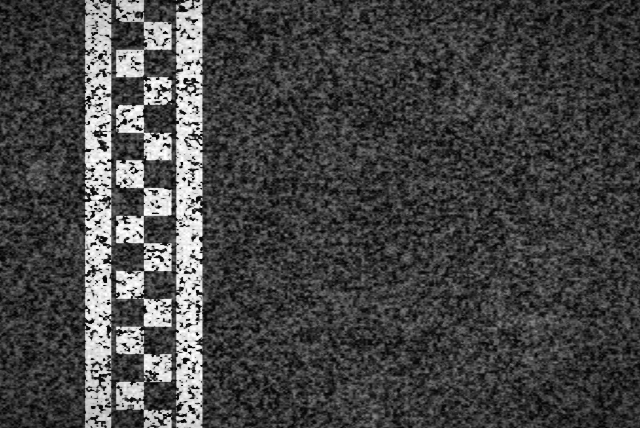
Write a WebGL 2 fragment shader that draws this texture.

```glsl
#version 300 es
precision highp float;

uniform vec2 u_resolution;
out vec4 fragColor;

const vec2 LEFT_BAND = vec2(0.199, 0.260);
const vec2 RIGHT_BAND = vec2(0.412, 0.473);
const float CHECK_LEFT = 0.2715;
const float CHECK_BASE = 0.043;
const float CHECK_SIZE = 0.0647;
const float GRAIN_FREQ = 125.0;
const float GRAIN_CONTRAST = 0.56;
const float STONE_FREQ = 42.0;
const float STONE_CHANCE = 0.17;
const float VIGNETTE = 0.30;
const vec3 ASPHALT = vec3(0.200);
const vec3 STONE = vec3(0.40);
const vec3 PAINT = vec3(0.83);
// Pale dusty patches: centre x, centre y, radius
const vec3 DUST[4] = vec3[4](
    vec3(1.11, 0.81, 0.13), vec3(1.23, 0.27, 0.20),
    vec3(0.09, 0.60, 0.07), vec3(0.85, 0.05, 0.08));
const vec3 WORN_SPOT = vec3(0.303, 0.066, 0.022);

float hash(vec2 cell) {
    uvec2 q = uvec2(ivec2(cell)) * uvec2(1597u, 3812u) + uvec2(7919u, 104729u);
    uint h = q.x * 747796u ^ q.y * 277803u;
    h = (h ^ (h >> 15)) * 739983u;
    h = (h ^ (h >> 13)) * 668265u;
    h ^= h >> 16;
    return float(h & 65535u) / 65535.0;
}

float noise(vec2 p) {
    vec2 i = floor(p);
    vec2 f = fract(p);
    f = f * f * (3.0 - 2.0 * f);
    float low = mix(hash(i), hash(i + vec2(1, 0)), f.x);
    float high = mix(hash(i + vec2(0, 1)), hash(i + vec2(1, 1)), f.x);
    return mix(low, high, f.y);
}

float fbm(vec2 p) {
    float sum = 0.0;
    float amp = 0.5;
    for (int i = 0; i < 4; i++) {
        sum += amp * noise(p);
        p = p * 2.03 + 17.3;
        amp *= 0.5;
    }
    return sum / 0.9375;
}

// Smooth interval from range.x to range.y
float band(float x, vec2 range, float aa) {
    return smoothstep(-aa, aa, x - range.x) * smoothstep(-aa, aa, range.y - x);
}

// Scattered angular pebbles, one candidate per jittered cell
float pebbles(vec2 p, float freq, float aa) {
    vec2 cell = floor(p * freq);
    vec2 jitter = vec2(hash(cell + 11.0), hash(cell + 53.0));
    vec2 d = fract(p * freq) - mix(vec2(0.3), vec2(0.7), jitter);
    float radius = mix(0.12, 0.27, hash(cell + 97.0));
    d += 0.14 * (vec2(noise(p * freq * 4.0), noise(p * freq * 4.0 + 31.0)) - 0.5);
    float edge = length(d * vec2(0.85, 1.1)) - radius;
    float present = step(hash(cell + 151.0), STONE_CHANCE);
    return present * (1.0 - smoothstep(-aa * freq, aa * freq, edge));
}

// Two solid side bands and a two-column checker between them
float markings(vec2 p, float aa) {
    float mask = max(band(p.x, LEFT_BAND, aa), band(p.x, RIGHT_BAND, aa));
    float row = (p.y - CHECK_BASE) / CHECK_SIZE;
    float toEdge = (0.5 - abs(fract(row) - 0.5)) * CHECK_SIZE;
    float even = 1.0 - mod(floor(row), 2.0);
    float evenRow = mix(0.5, even, smoothstep(0.0, aa, toEdge) * 0.5 + 0.5);
    float middle = CHECK_LEFT + CHECK_SIZE;
    float first = band(p.x, vec2(CHECK_LEFT, middle), aa) * evenRow;
    float second = band(p.x, vec2(middle, middle + CHECK_SIZE), aa) * (1.0 - evenRow);
    return max(mask, max(first, second));
}

void main() {
    vec2 p = gl_FragCoord.xy / u_resolution.y;
    float aa = 0.75 / u_resolution.y;

    // Gritty aggregate, slightly stretched sideways
    vec2 g = p * vec2(0.85, 1.1) * GRAIN_FREQ;
    float grain = 0.58 * noise(g) + 0.42 * noise(g * 1.9 + 41.0);
    float mottling = fbm(p * 9.0) - 0.5;
    vec3 road = ASPHALT * (1.0 + 0.35 * mottling) + (grain - 0.5) * GRAIN_CONTRAST;

    // Light stones and dark pits
    for (int i = 0; i < 3; i++) {
        float freq = STONE_FREQ * (1.0 + 0.55 * float(i));
        vec2 shift = vec2(3.7, 5.3) * float(i);
        float stone = pebbles(p + shift, freq, aa);
        road = mix(road, STONE * (0.55 + 0.7 * grain), 0.55 * stone);
        float pit = pebbles(p + shift + 9.1, freq, aa);
        road = mix(road, vec3(0.07), 0.55 * pit);
    }

    // Dust lies unevenly inside soft patches
    for (int i = 0; i < 4; i++) {
        float falloff = exp(-2.0 * dot(p - DUST[i].xy, p - DUST[i].xy) / (DUST[i].z * DUST[i].z));
        road += 0.12 * falloff * smoothstep(0.35, 0.7, fbm(p * 24.0));
    }

    // Paint flakes off the low grain
    float worn = 1.0 - smoothstep(0.3, 1.0, length(p - WORN_SPOT.xy) / WORN_SPOT.z);
    float level = grain + 0.22 * (fbm(p * 30.0) - 0.5) - 0.2 * worn;
    float coverage = smoothstep(0.27, 0.46, level) * markings(p, aa);
    vec3 paint = PAINT + 0.35 * (grain - 0.5);
    vec3 color = mix(max(road, vec3(0.03)), paint, coverage);

    // Darker corners
    vec2 centred = gl_FragCoord.xy / u_resolution - 0.5;
    color *= 1.06 - VIGNETTE * smoothstep(0.1, 0.55, dot(centred, centred));
    fragColor = vec4(clamp(color, 0.0, 1.0), 1.0);
}
```
